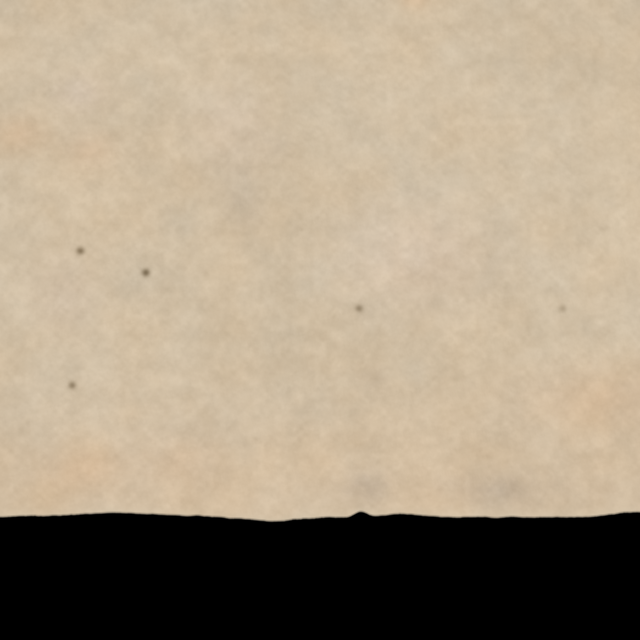
Reproduce this texture procedurally as a Shadertoy shader.

```glsl
float hash(vec2 p) {
    return fract(sin(dot(p, vec2(127.1, 311.7))) * 43758.5453);
}

float noise(vec2 p) {
    vec2 i = floor(p), f = fract(p);
    f = f * f * (3.0 - 2.0 * f);
    return mix(mix(hash(i), hash(i + vec2(1, 0)), f.x),
               mix(hash(i + vec2(0, 1)), hash(i + vec2(1, 1)), f.x), f.y);
}

// Octaves centred on zero, turned at each step to hide the lattice
float fbm(vec2 p) {
    float sum = 0.0, amp = 0.5;
    for (int i = 0; i < 4; i++) {
        sum += amp * (noise(p) - 0.5);
        p = mat2(1.6, 1.2, -1.2, 1.6) * p + 7.3;
        amp *= 0.5;
    }
    return sum;
}

float bump(float x, float center, float width) {
    float d = (x - center) / width;
    return exp(-d * d);
}

float blob(vec2 p, vec2 center, vec2 size) {
    vec2 d = (p - center) / size;
    return exp(-dot(d, d));
}

// Height of the torn lower edge
float tornEdge(float x) {
    float y = 0.191 + 0.007 * bump(x, 0.18, 0.11) - 0.006 * bump(x, 0.42, 0.05);
    y += 0.008 * bump(x, 0.563, 0.013) + 0.005 * bump(x, 0.625, 0.05);
    y += 0.008 * smoothstep(0.9, 1.0, x);
    return y + 0.004 * fbm(vec2(x * 45.0, 3.7));
}

vec3 paper(vec2 p) {
    vec3 col = vec3(0.816, 0.746, 0.643);

    // Mottling and fibre grain
    col += 0.045 * fbm(p * 9.0) + 0.065 * fbm(p * vec2(34.0, 42.0) + 19.0);
    col += 0.055 * fbm(p * 115.0 + 41.0);
    col += vec3(0.012, -0.002, -0.016) * 2.0 * fbm(p * 14.0 + 63.0);

    // Warm stains
    float warm = blob(p, vec2(0.03, 0.79), vec2(0.045, 0.03));
    warm += blob(p, vec2(0.14, 0.766), vec2(0.04, 0.03));
    warm += 0.8 * blob(p, vec2(0.13, 0.265), vec2(0.07, 0.035));
    warm += 0.6 * blob(p, vec2(0.28, 0.28), vec2(0.06, 0.04));
    warm += 0.9 * blob(p, vec2(0.95, 0.38), vec2(0.13, 0.05));
    warm += 0.8 * blob(p, vec2(0.65, 1.0), vec2(0.025, 0.015));
    warm += 0.5 * smoothstep(0.48, 0.2, p.y);
    col += warm * vec3(0.014, -0.012, -0.026);

    // Pale, cooler patches
    float pale = blob(p, vec2(0.65, 0.6), vec2(0.11, 0.08));
    pale += blob(p, vec2(0.125, 0.855), vec2(0.04, 0.03));
    pale += 0.7 * blob(p, vec2(0.36, 0.8), vec2(0.06, 0.07));
    pale += 0.7 * blob(p, vec2(0.1, 0.54), vec2(0.05, 0.06));
    col += pale * vec3(0.006, 0.008, 0.026);

    // Grey smudges
    float grey = blob(p, vec2(0.57, 0.24), vec2(0.035, 0.025));
    grey += 0.8 * blob(p, vec2(0.77, 0.235), vec2(0.08, 0.025));
    grey += 0.6 * blob(p, vec2(0.38, 0.69), vec2(0.03, 0.06));
    grey += 0.5 * blob(p, vec2(0.43, 0.77), vec2(0.03, 0.02));
    grey += 0.5 * blob(p, vec2(0.585, 0.41), vec2(0.025, 0.02));
    col -= grey * vec3(0.05, 0.044, 0.03) * (1.0 + 1.2 * fbm(p * 60.0));

    // Specks: position and strength
    vec3 specks[5] = vec3[5](
        vec3(0.126, 0.608, 0.27), vec3(0.228, 0.574, 0.32),
        vec3(0.561, 0.518, 0.2), vec3(0.113, 0.398, 0.22),
        vec3(0.879, 0.518, 0.1));
    for (int i = 0; i < 5; i++) {
        col -= specks[i].z * blob(p, specks[i].xy, vec2(0.0065, 0.006));
    }
    return col;
}

void mainImage(out vec4 fragColor, in vec2 fragCoord) {
    vec2 p = fragCoord / iResolution.xy;
    float above = p.y - tornEdge(p.x);
    vec3 col = paper(p);

    // Pale rim where the sheet is torn
    float rim = exp(-max(above, 0.0) / 0.006) * (0.7 + 0.8 * noise(vec2(p.x * 70.0, 8.0)));
    col = mix(col, vec3(0.83, 0.78, 0.69), 0.5 * rim);
    col *= 1.0 - 0.35 * smoothstep(0.004, 0.0, above);

    float aa = max(1.0 / iResolution.y, 0.0015);
    fragColor = vec4(col * smoothstep(-aa, aa, above), 1.0);
}
```
